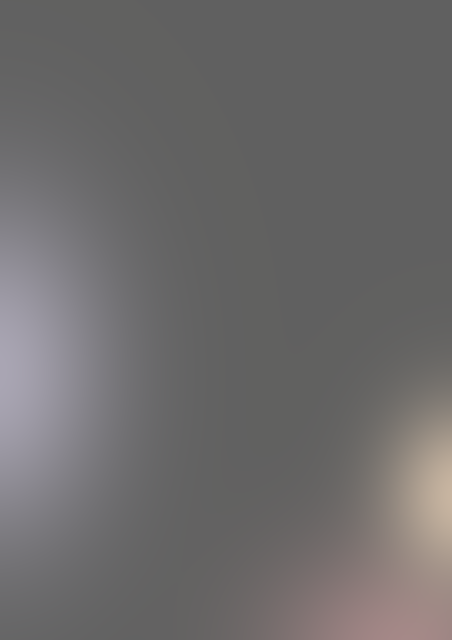
This background is drawn by a Shadertoy shader. Its source:

```glsl
// Soft lavender, rose and amber glows at the edges of a plain grey field.

// Elliptical Gaussian falloff, 1 at the centre; spread is the deviation per axis.
float glow(vec2 uv, vec2 centre, vec2 spread) {
    vec2 d = (uv - centre) / spread;
    return exp(-0.5 * dot(d, d));
}

void mainImage(out vec4 fragColor, in vec2 fragCoord) {
    vec2 uv = fragCoord / iResolution.xy;

    // Base grey
    vec3 color = vec3(0.378, 0.378, 0.376);

    // Tall lavender glow on the left edge
    float lavender = glow(uv, vec2(-0.015, 0.42), vec2(0.178, 0.185));
    color = mix(color, vec3(0.665, 0.65, 0.705), lavender);

    // Rose glow below the lower right
    float rose = glow(uv, vec2(0.89, -0.02), vec2(0.20, 0.115));
    color = mix(color, vec3(0.645, 0.53, 0.53), rose);

    // Amber glow on the right edge
    float amber = glow(uv, vec2(1.02, 0.225), vec2(0.115, 0.10));
    color = mix(color, vec3(0.79, 0.715, 0.635), amber);

    fragColor = vec4(color, 1.0);
}
```
